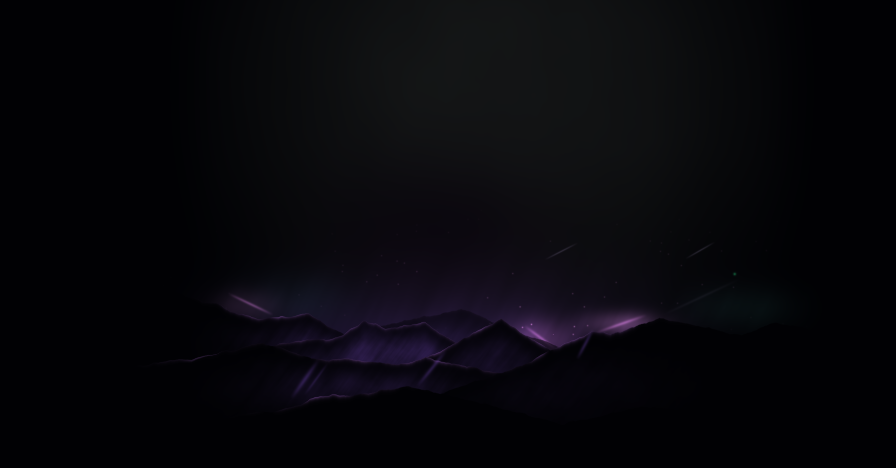
Write a Shadertoy shader that draws this background.

```glsl
// Night mountains under a faint grey sky, with violet mist behind the ridges.
// Layers run back to front: glows, sparks, then ridges built from tent-shaped
// peaks roughened by gradient noise, each with a broken rim light and raked mist.

vec2 hash2(vec2 p) {
    p = vec2(dot(p, vec2(127.1, 311.7)), dot(p, vec2(269.5, 183.3)));
    return fract(sin(p) * 43758.5);
}

float gradientNoise(vec2 p) {
    vec2 i = floor(p), f = fract(p);
    vec2 u = f * f * f * (f * (f * 6.0 - 15.0) + 10.0);
    vec2 e = vec2(0.0, 1.0);
    float a = dot(hash2(i) * 2.0 - 1.0, f);
    float b = dot(hash2(i + e.yx) * 2.0 - 1.0, f - e.yx);
    float c = dot(hash2(i + e.xy) * 2.0 - 1.0, f - e.xy);
    float d = dot(hash2(i + e.yy) * 2.0 - 1.0, f - e.yy);
    return mix(mix(a, b, u.x), mix(c, d, u.x), u.y);
}

float fbm(vec2 p) {
    float sum = 0.0, amp = 0.6;
    for (int i = 0; i < 4; i++) {
        sum += amp * gradientNoise(p);
        p = p * 2.03 + 7.1;
        amp *= 0.5;
    }
    return sum;
}

// Soft elliptical light
float glow(vec2 p, vec2 centre, vec2 radius) {
    vec2 q = (p - centre) / radius;
    return exp(-dot(q, q));
}

// Tapered line of light from a to b
float streak(vec2 p, vec2 a, vec2 b, float width) {
    vec2 ab = b - a;
    float t = clamp(dot(p - a, ab) / dot(ab, ab), 0.0, 1.0);
    float d = length(p - a - ab * t) / width;
    return exp(-d * d) * sin(3.14 * t);
}

float peak(float x, float centre, float top, float leftSlope, float rightSlope) {
    float d = x - centre;
    return top - (d < 0.0 ? -d * leftSlope : d * rightSlope);
}

// Covers what lies behind with one ridge; mist gathers below its crest
void addRidge(inout vec3 col, vec2 p, float crest, vec3 mist, float rim, float cover) {
    crest += 0.007 * fbm(vec2(p.x * 45.0, crest * 9.0));
    float depth = crest - p.y;
    float aa = 0.8 / iResolution.x;
    float wisps = 0.85 + 0.7 * fbm(vec2(p.x * 22.0 + p.y * 12.0, p.y * 25.0 - p.x * 6.0))
        + 0.7 * fbm(vec2(p.x * 75.0 - p.y * 55.0, p.y * 14.0));
    vec3 body = vec3(0.003, 0.004, 0.014);
    body += mist * max(wisps, 0.0) * (0.3 + 0.7 * smoothstep(0.0, 0.03, depth));
    float broken = max(0.0, 0.75 + 1.8 * gradientNoise(vec2(p.x * 55.0, crest * 20.0)));
    body += vec3(0.34, 0.21, 0.42) * rim * broken * exp(-max(depth, 0.0) / 0.0018);
    col = mix(col, body, cover * smoothstep(-aa, aa, depth));
}

void mainImage(out vec4 fragColor, in vec2 fragCoord) {
    // Canvas is one unit wide
    vec2 p = fragCoord / iResolution.xy * vec2(1.0, 0.526);
    float x = p.x;
    vec3 violet = vec3(0.16, 0.10, 0.26);

    // Sky: grey dome with a dark plum hollow
    float haze = 1.0 + 0.2 * fbm(p * vec2(9.0, 6.0));
    float dome = smoothstep(1.0, 0.1, length((p - vec2(0.555, 0.43)) / vec2(0.43, 0.40)));
    vec3 col = vec3(0.002, 0.004, 0.014) + vec3(0.073, 0.077, 0.070) * dome * haze;
    col = mix(col, vec3(0.038, 0.022, 0.052), 0.85 * glow(p, vec2(0.49, 0.26), vec2(0.13, 0.085)));

    // Horizon light
    float curtain = 1.0 + 0.7 * fbm(vec2(x * 25.0 - p.y * 12.0, p.y * 5.0));
    col += curtain * (violet * 0.75 * glow(p, vec2(0.48, 0.135), vec2(0.19, 0.045))
        + vec3(0.035, 0.018, 0.05) * glow(p, vec2(0.53, 0.19), vec2(0.20, 0.05))
        + vec3(0.27, 0.15, 0.29) * glow(p, vec2(0.605, 0.143), vec2(0.035, 0.022))
        + vec3(0.26, 0.16, 0.27) * glow(p, vec2(0.695, 0.162), vec2(0.04, 0.013))
        + vec3(0.10, 0.06, 0.10) * glow(p, vec2(0.275, 0.182), vec2(0.035, 0.018))
        + vec3(0.02, 0.05, 0.045) * glow(p, vec2(0.835, 0.180), vec2(0.07, 0.024))
        + vec3(0.02, 0.04, 0.05) * glow(p, vec2(0.33, 0.19), vec2(0.06, 0.03)));

    // Slanted trails and a green star
    col += vec3(0.11, 0.10, 0.13) * (streak(p, vec2(0.608, 0.234), vec2(0.645, 0.253), 0.0010)
        + streak(p, vec2(0.765, 0.235), vec2(0.798, 0.254), 0.0010)
        + 0.35 * streak(p, vec2(0.740, 0.172), vec2(0.825, 0.212), 0.0015));
    col += vec3(0.25, 0.14, 0.25) * (streak(p, vec2(0.255, 0.196), vec2(0.305, 0.172), 0.0016)
        + streak(p, vec2(0.585, 0.160), vec2(0.620, 0.134), 0.0018)
        + streak(p, vec2(0.665, 0.152), vec2(0.722, 0.172), 0.0018));
    col += vec3(0.05, 0.30, 0.17) * glow(p, vec2(0.820, 0.218), vec2(0.0016));

    // Scattered sparks, densest above the right-hand pass
    vec2 cell = floor(p * 85.0);
    vec2 rnd = hash2(cell);
    vec2 offset = fract(p * 85.0) - 0.2 - 0.6 * rnd;
    float pass = glow(p, vec2(0.61, 0.16), vec2(0.05, 0.025));
    float band = 0.35 * glow(p, vec2(0.60, 0.21), vec2(0.27, 0.05)) + pass;
    float lit = step(0.92 - 0.3 * pass, hash2(cell + 31.0).x);
    col += vec3(0.36, 0.22, 0.34) * lit * band * exp(-dot(offset, offset) * 150.0);

    // Far ridges
    float h = max(peak(x, 0.169, 0.207, 0.40, 0.33), peak(x, 0.345, 0.174, 0.12, 0.60));
    addRidge(col, p, h, violet * 0.95 * glow(p, vec2(0.39, 0.135), vec2(0.09, 0.04)),
        0.75 * glow(p, vec2(0.31, 0.175), vec2(0.06, 0.03)), 1.0);
    addRidge(col, p, peak(x, 0.515, 0.179, 0.22, 0.40),
        violet * 0.8 * glow(p, vec2(0.50, 0.13), vec2(0.08, 0.045)), 0.15, 0.6);
    h = max(peak(x, 0.406, 0.167, 0.75, 0.45), peak(x, 0.475, 0.163, 0.15, 0.65));
    addRidge(col, p, h, violet * 1.05 * glow(p, vec2(0.43, 0.128), vec2(0.10, 0.05)), 0.6, 1.0);
    addRidge(col, p, peak(x, 0.56, 0.169, 0.55, 0.70),
        violet * 0.5 * glow(p, vec2(0.54, 0.12), vec2(0.07, 0.045)), 0.8, 1.0);

    // Near ridges
    h = max(peak(x, 0.293, 0.141, 0.25, 0.35), peak(x, 0.37, 0.124, 0.10, 0.10));
    h = max(h, peak(x, 0.475, 0.123, 0.25, 0.20));
    addRidge(col, p, h, violet * 0.6 * glow(p, vec2(0.42, 0.092), vec2(0.11, 0.032)),
        0.75 * glow(p, vec2(0.45, 0.12), vec2(0.13, 0.05)), 1.0);
    h = max(peak(x, 0.736, 0.169, 0.35, 0.23), peak(x, 0.66, 0.154, 0.50, 0.20));
    h = max(h, peak(x, 0.866, 0.165, 0.45, 0.25));
    addRidge(col, p, h, violet * 0.16 * glow(p, vec2(0.60, 0.09), vec2(0.12, 0.04)),
        0.95 * glow(p, vec2(0.64, 0.145), vec2(0.07, 0.04)), 1.0);

    // Light raking down the slopes
    col += violet * 0.8 * (streak(p, vec2(0.325, 0.078), vec2(0.356, 0.122), 0.0025)
        + 0.6 * streak(p, vec2(0.340, 0.082), vec2(0.366, 0.118), 0.0015)
        + streak(p, vec2(0.466, 0.092), vec2(0.498, 0.132), 0.0022)
        + streak(p, vec2(0.644, 0.122), vec2(0.662, 0.156), 0.0020));
    h = max(peak(x, 0.371, 0.083, 0.30, 0.25), peak(x, 0.456, 0.092, 0.18, 0.25));
    addRidge(col, p, max(h, peak(x, 0.72, 0.068, 0.20, 0.10)), vec3(0.0),
        0.85 * glow(p, vec2(0.37, 0.08), vec2(0.06, 0.03)), 1.0);

    // Fade to night at both sides
    float fade = smoothstep(0.14, 0.25, x) * smoothstep(0.95, 0.84, x);
    fragColor = vec4(mix(vec3(0.002, 0.003, 0.014), col, fade), 1.0);
}
```
